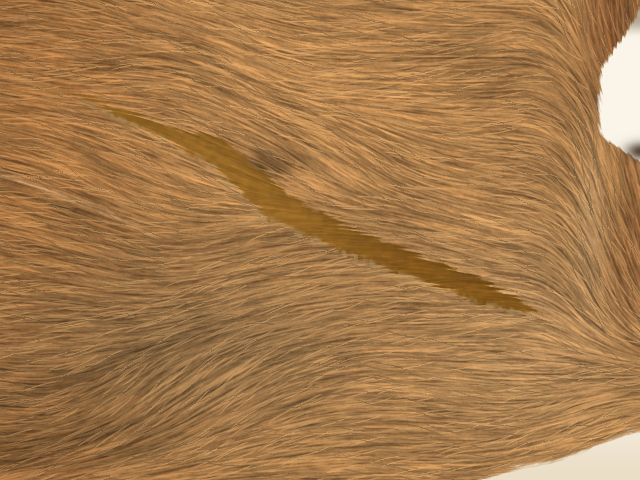
Reproduce this texture procedurally as a Shadertoy shader.

```glsl
// Brown animal fur combed in flowing waves, parted by a bare diagonal scar, on a pale table
#define FUR_TONE vec3(0.665, 0.478, 0.285)
#define HAIR_TONE vec3(0.82, 0.65, 0.43)
#define SKIN_TONE vec3(0.56, 0.385, 0.14)
#define TABLE_TONE vec3(0.98, 0.96, 0.91)
#define GRAIN 290.0
#define COMB_STEPS 13
#define COMB_STEP 0.0032
#define STRAND_LAYERS 8
#define STRAND_CELL 0.052
#define STRAND_WIDTH 0.0011

// Centre line of the scar: x, y, half width
const vec3 SCAR[8] = vec3[8](
    vec3(0.17, 0.80, 0.003), vec3(0.33, 0.731, 0.012),
    vec3(0.46, 0.679, 0.029), vec3(0.573, 0.575, 0.033),
    vec3(0.694, 0.514, 0.025), vec3(0.868, 0.444, 0.025),
    vec3(1.007, 0.392, 0.023), vec3(1.13, 0.345, 0.003));

float hash(vec2 p) {
    vec3 q = fract(p.xyx * 0.1031);
    q += dot(q, q.yzx + 33.33);
    return fract((q.x + q.y) * q.z);
}

float noise(vec2 p) {
    vec2 i = floor(p), f = fract(p);
    f = f * f * (3.0 - 2.0 * f);
    return mix(mix(hash(i), hash(i + vec2(1, 0)), f.x),
               mix(hash(i + vec2(0, 1)), hash(i + vec2(1, 1)), f.x), f.y);
}

float blob(vec2 p, vec2 centre, vec2 size) {
    vec2 d = (p - centre) / size;
    return exp(-dot(d, d));
}

// Direction in which the fur is combed
vec2 flow(vec2 p) {
    float a = -0.16 + 0.55 * (noise(p * vec2(4.0, 6.0) + 7.0) - 0.5);
    a += 0.62 * blob(p, vec2(0.46, 0.27), vec2(0.27, 0.22));
    a += 0.30 * blob(p, vec2(0.1, 0.08), vec2(0.35, 0.2));
    a += 0.50 * blob(p, vec2(1.2, 0.08), vec2(0.22, 0.15));
    a -= 0.25 * blob(p, vec2(0.72, 0.66), vec2(0.3, 0.12));
    a -= 1.25 * smoothstep(1.06, 1.25, p.x) * smoothstep(0.22, 0.5, p.y);
    return vec2(cos(a), sin(a));
}

// Grain smeared along the flow, which gives fine hair
float combedGrain(vec2 p) {
    float sum = noise(p * GRAIN);
    for (int side = -1; side <= 1; side += 2) {
        vec2 q = p;
        for (int i = 0; i < COMB_STEPS; i++) {
            q += float(side) * COMB_STEP * flow(q);
            sum += noise(q * GRAIN);
        }
    }
    return clamp(0.5 + 4.0 * (sum / float(2 * COMB_STEPS + 1) - 0.5), 0.0, 1.0);
}

// Single stray hairs: x = coverage, y = tone
vec2 strands(vec2 p, float px) {
    vec2 result = vec2(0.0, 0.5);
    for (int k = 0; k < STRAND_LAYERS; k++) {
        vec2 shift = vec2(float(k) * 0.37, float(k) * 0.61);
        vec2 cell = floor(p / STRAND_CELL + shift);
        for (int n = 0; n < 9; n++) {
            vec2 id = cell + vec2(n % 3 - 1, n / 3 - 1);
            vec2 key = id + float(k) * 53.0 + 100.0;
            vec2 root = (id + vec2(hash(key), hash(key + 19.7)) - shift) * STRAND_CELL;
            vec2 dir = flow(root);
            float tone = hash(key + 41.3);
            vec2 d = p - root;
            float along = dot(d, dir) / (STRAND_CELL * 0.9);
            float across = dot(d, vec2(-dir.y, dir.x)) - (tone - 0.5) * 0.45 * along * STRAND_CELL
                         - (hash(key + 7.1) - 0.5) * 0.3 * along * along * STRAND_CELL;
            float cover = 1.0 - smoothstep(STRAND_WIDTH - 0.4 * px, STRAND_WIDTH + 0.8 * px, abs(across));
            cover *= 1.0 - smoothstep(0.5, 1.0, abs(along));
            if (cover > result.x) result = vec2(cover, tone);
        }
    }
    return result;
}

// x = distance to the scar edge, y = height above its centre line
vec2 scarField(vec2 p) {
    vec2 best = vec2(9.0, 0.0);
    for (int i = 0; i < 7; i++) {
        vec3 a = SCAR[i], b = SCAR[i + 1];
        float t = clamp(dot(p - a.xy, b.xy - a.xy) / dot(b.xy - a.xy, b.xy - a.xy), 0.0, 1.0);
        vec3 c = mix(a, b, t);
        float d = length(p - c.xy) - c.z;
        if (d < best.x) best = vec2(d, p.y - c.y);
    }
    return best;
}

// Broad colour of the coat
vec3 coat(vec2 p) {
    vec3 c = FUR_TONE * (0.92 + 0.2 * noise(p * vec2(5.0, 10.0)));
    c = mix(c, vec3(0.61, 0.39, 0.20), 0.6 * (1.0 - smoothstep(0.0, 0.55, p.x)));
    c = mix(c, vec3(0.53, 0.41, 0.27), 0.65 * blob(p, vec2(0.42, 0.28), vec2(0.5, 0.19)));
    c = mix(c, vec3(0.70, 0.54, 0.36), 0.6 * blob(p, vec2(1.12, 0.3), vec2(0.25, 0.28)));
    float bands = noise(vec2(p.x * 4.0, (p.y - 0.2 * p.x) * 38.0));
    c *= 1.0 - 0.35 * bands * blob(p, vec2(0.08, 0.12), vec2(0.35, 0.2));
    c = mix(c, vec3(0.42, 0.25, 0.14), 0.75 * blob(p, vec2(1.28, 0.98), vec2(0.07, 0.2)));
    c = mix(c, vec3(0.50, 0.31, 0.17), 0.6 * blob(p, vec2(1.32, 0.5), vec2(0.05, 0.16)));
    c = mix(c, vec3(0.74, 0.59, 0.42), 0.5 * blob(p, vec2(1.23, 0.56), vec2(0.03, 0.17)));
    float crease = p.y - 0.635 + 0.28 * p.x + 0.35 * p.x * p.x;
    float span = 1.0 - smoothstep(0.2, 0.38, p.x);
    c = mix(c, vec3(0.75, 0.57, 0.40), 0.6 * span * exp(-pow(crease / 0.008, 2.0)));
    return c * (1.0 - 0.22 * span * exp(-pow((crease + 0.022) / 0.016, 2.0)));
}

void mainImage(out vec4 fragColor, in vec2 fragCoord) {
    float px = 1.0 / iResolution.y;
    vec2 p = fragCoord * px;
    float grain = combedGrain(p);
    vec2 hair = strands(p, px);

    // Bare skin with a flaky lower rim and a shadow under the upper hair
    vec2 scar = scarField(p);
    float edge = scar.x + 0.014 * (grain - 0.5) + 0.008 * (noise(p * 55.0) - 0.5);
    float bare = 1.0 - smoothstep(-0.004, 0.005, edge);
    vec3 skin = mix(SKIN_TONE, SKIN_TONE * vec3(0.87, 0.83, 0.7), smoothstep(0.55, 0.9, p.x));
    skin *= 0.88 + 0.2 * grain + 0.1 * noise(p * 90.0) - 4.0 * max(scar.y, 0.0);

    vec3 color = coat(p) * (0.66 + 0.62 * grain);
    color *= 1.0 - 0.42 * blob(p, vec2(0.54, 0.655), vec2(0.06, 0.028));
    color = mix(color, skin, bare);
    float rim = exp(-pow((scar.x - 0.004) / 0.008, 2.0)) * smoothstep(0.0, 0.012, -scar.y);
    color = mix(color, vec3(0.66, 0.56, 0.37), rim * smoothstep(0.35, 0.75, noise(p * 120.0)) * 0.65);
    vec3 strandColor = mix(coat(p), HAIR_TONE, 0.55) * (0.66 + 0.5 * hair.y);
    color = mix(color, strandColor, hair.x * 0.6 * (1.0 - 0.85 * bare));

    // Table beyond the ragged outline of the body
    float sideEdge = 1.25 + 0.085 * smoothstep(0.83, 1.0, p.y) + 0.1 * (1.0 - smoothstep(0.64, 0.73, p.y));
    float lowEdge = -0.012 + 0.047 * smoothstep(0.95, 1.12, p.x) + 0.07 * smoothstep(1.12, 1.36, p.x);
    float body = min(sideEdge - p.x, p.y - lowEdge) + 0.012 * (grain - 0.5);
    vec3 table = mix(TABLE_TONE, vec3(0.70, 0.65, 0.58), smoothstep(0.92, 0.96, p.y));
    table = mix(table, vec3(0.92, 0.87, 0.78), 1.0 - smoothstep(0.0, 0.2, p.y));
    color = mix(table, color, smoothstep(-0.004, 0.005, body));
    color = mix(color, vec3(0.22, 0.15, 0.10), 0.85 * blob(p, vec2(1.335, 0.685), vec2(0.03, 0.018)));

    fragColor = vec4(clamp(color, 0.0, 1.0), 1.0);
}
```
